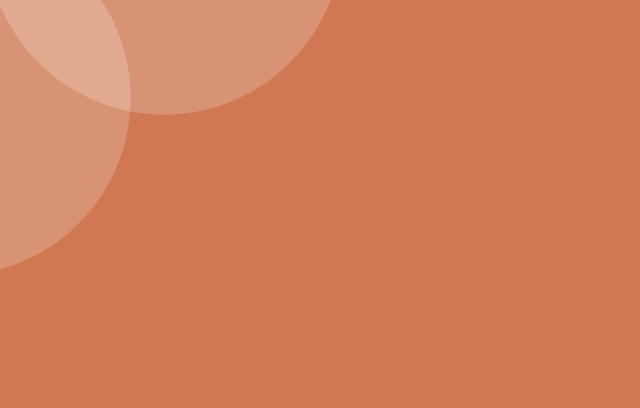
Give the GLSL for this background, as a Shadertoy shader.

```glsl
// Two translucent white discs overlapping in the upper left of a flat terracotta field.

const vec3 TERRACOTTA = vec3(0.81, 0.47, 0.317);
const vec3 VEIL = vec3(1.0);
const float VEIL_OPACITY = 0.2;
const float DISC_RADIUS = 0.436;

// Signed distance to a circle, negative inside
float circleDistance(vec2 point, vec2 center, float radius) {
    return length(point - center) - radius;
}

// Coverage of a shape with an edge one pixel wide
float coverage(float dist, float pixel) {
    return clamp(0.5 - dist / pixel, 0.0, 1.0);
}

// Lay a translucent disc over a colour
vec3 addDisc(vec3 base, vec2 point, vec2 center, float pixel) {
    float mask = coverage(circleDistance(point, center, DISC_RADIUS), pixel);
    return mix(base, VEIL, VEIL_OPACITY * mask);
}

void mainImage(out vec4 fragColor, in vec2 fragCoord) {
    // Canvas height is one unit
    float pixel = 1.0 / iResolution.y;
    vec2 point = fragCoord * pixel;

    vec3 color = TERRACOTTA;
    color = addDisc(color, point, vec2(0.4025, 1.155), pixel);  // top disc
    color = addDisc(color, point, vec2(-0.116, 0.760), pixel);  // left disc

    fragColor = vec4(color, 1.0);
}
```
